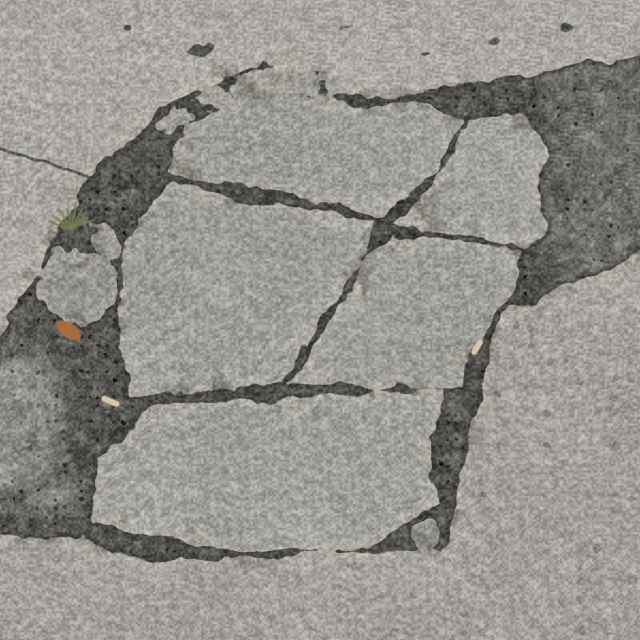
A WebGL 2 fragment shader for this texture:

```glsl
#version 300 es
precision highp float;
// Broken concrete slabs sunk in dark dirt, ringed by worn pavement.
// Noise-warped polygons form the slabs; ellipses and segments add
// stones, cracks and litter; value noise gives the gritty grain.
uniform vec2 u_resolution;
out vec4 fragColor;
const vec3 PAVEMENT = vec3(.67, .66, .64);
const vec3 SLAB = vec3(.622, .624, .602);
const vec3 DUST = vec3(.71, .69, .65);
const vec3 DIRT = vec3(.345, .34, .325);
const vec3 SHADOW = vec3(.25, .25, .235);

float hash(vec2 p) { return fract(sin(dot(p, vec2(127.1, 311.7))) * 43758.5); }

float noise(vec2 p) {
  vec2 i = floor(p), f = fract(p), e = vec2(1, 0);
  f *= f * (3. - 2. * f);
  return mix(mix(hash(i), hash(i + e), f.x), mix(hash(i + e.yx), hash(i + e.xx), f.x), f.y);
}

float fbm(vec2 p) {
  float sum = 0., amp = .53;
  for (int i = 0; i < 4; i++, amp *= .5, p = p * 2.03 + 17.) sum += amp * noise(p);
  return sum;
}

float cover(float d) {
  float px = 1. / min(u_resolution.x, u_resolution.y);
  return 1. - smoothstep(-px, px, d);
}

float segment(vec2 p, vec2 a, vec2 b) {
  vec2 v = b - a, w = p - a;
  return length(w - v * clamp(dot(w, v) / dot(v, v), 0., 1.));
}

float ellipse(vec2 p, vec2 center, vec2 radius) {
  return (length((p - center) / radius) - 1.) * min(radius.x, radius.y);
}

// Signed distance to an eight-cornered polygon, negative inside
float polygon(vec2 p, mat4x2 a, mat4x2 b) {
  vec2 v[8] = vec2[8](a[0], a[1], a[2], a[3], b[0], b[1], b[2], b[3]);
  float d = 99., side = 1.;
  for (int i = 0, j = 7; i < 8; j = i++) {
    d = min(d, segment(p, v[i], v[j]));
    vec2 e = v[j] - v[i], w = p - v[i];
    bvec3 c = bvec3(p.y >= v[i].y, p.y < v[j].y, e.x * w.y > e.y * w.x);
    if (all(c) || all(not(c))) side = -side;
  }
  return side * d;
}

// Concrete with a pale, chipped rim
vec3 concrete(vec2 p, vec3 base, float d) {
  float rim = smoothstep(-.035, 0., d + .03 * (noise(p * 32.) - .6));
  float ledge = smoothstep(.58, .68, fbm(p * 26.)) * rim;
  return mix(base, DUST, .5 * rim) - .13 * ledge + .06 * (fbm(p * 9.) - .5);
}

// Pebbles in a jittered grid, signed by tone
float aggregate(vec2 p) {
  vec2 id = floor(p), f = fract(p) - .35 - .3 * hash(id + 3.);
  float shape = length(f) + .3 * noise(p * 3.);
  return (1. - smoothstep(.3, .4, shape)) * step(.5, hash(id)) * (hash(id + 5.) - .65);
}

void main() {
  vec2 p = gl_FragCoord.xy / u_resolution;
  vec2 q = p + .018 * (vec2(fbm(p * 19.), fbm(p * 19. + 40.)) - .5);
  float rough = .007 * (noise(p * 85.) - .5) + .013 * (noise(p * 24.) - .58);
  // Pavement above and below the hole
  float upper = polygon(q, mat4x2(-.2,9, 1.1,.93, .57,.843, .51,.887), mat4x2(.41,.898, .27,.84, .14,.725, -.1,.3));
  float lower = polygon(q, mat4x2(1.3,-9, -.1,.17, .13,.155, .22,.12), mat4x2(.5,.137, .69,.135, .78,.51, 1.1,.645));
  float pavement = min(upper, lower) + rough;
  // Five sunken slabs
  float top = polygon(q, mat4x2(.267,.733, .29,.805, .404,.866, .56,.835), mat4x2(.66,.84, .724,.81, .685,.74, .6,.666));
  float right = polygon(q, mat4x2(.735,.813, .827,.823, .86,.76, .84,.727), mat4x2(.853,.648, .816,.615, .606,.65, .68,.72));
  float left = polygon(q, mat4x2(.26,.716, .39,.685, .58,.655, .573,.61), mat4x2(.436,.404, .204,.382, .183,.467, .195,.62));
  float middle = polygon(q, mat4x2(.612,.635, .814,.604, .81,.545, .73,.447), mat4x2(.72,.395, .45,.402, .52,.5, .586,.61));
  float bottom = polygon(q, mat4x2(.23,.365, .69,.392, .67,.3, .686,.213), mat4x2(.573,.145, .4,.14, .142,.18, .16,.283));
  float slabs = min(min(min(top, right), min(left, middle)), bottom) + rough;
  // Loose rocks, and flakes arching over the top slab
  float rocks = min(ellipse(q, vec2(.124, .55), vec2(.06)), ellipse(q, vec2(.163, .62), vec2(.025)));
  rocks = min(rocks, ellipse(q, vec2(.662, .165), vec2(.025, .018)));
  for (float t = 0.; t < 1.1; t += .2) {
    vec2 c = vec2(.285 + .25 * t, .815 + .05 * t + .035 * sin(3.14 * t));
    rocks = min(rocks, ellipse(q, c, vec2(.028, .018)));
  }
  rocks += 2. * rough + .02 * (fbm(p * 30.) - .5);
  // Dirt, coarse asphalt and dusty mounds
  vec3 color = DIRT + .09 * smoothstep(.82, .9, p.x);
  float mound = min(ellipse(q, vec2(.02, .34), vec2(.09, .13)), ellipse(q, vec2(.09, .225), vec2(.06, .03)));
  color = mix(color, SLAB, (1. - smoothstep(-.04, .015, mound)) * (.5 + .5 * fbm(p * 20.)));
  color += .25 * (fbm(p * 60.) - .5) + .35 * aggregate(p * 75.);
  color = mix(SHADOW, color, smoothstep(-.004, .014, min(min(slabs, pavement), rocks)));
  // Solid pieces
  color = mix(color, concrete(p, SLAB - .03, rocks), cover(rocks));
  float isLower = step(lower, upper);
  vec3 paving = concrete(p, PAVEMENT - .03 * isLower, pavement);
  paving += .2 * aggregate(p * 38.) * smoothstep(.2, .8, p.x) * isLower;
  color = mix(color, paving, cover(pavement));
  color = mix(color, concrete(p, SLAB, slabs), cover(slabs));
  // Hairline crack and pits
  float crack = segment(q, vec2(-.02, .775), vec2(.14, .722)) - .0022;
  for (float k = 0.; k < 7.; k++) {
    vec2 c = vec2(.2 + .115 * k, .935 + .022 * cos(k * 2.2));
    crack = min(crack, ellipse(q, c, vec2(.009, .006)) + rough);
  }
  color = mix(color, SHADOW, .8 * cover(crack));
  // Fine grain
  color += .3 * (.6 * noise(p * 300.) + .4 * noise(p * vec2(130, 190)) - .5);
  // Weed, dry leaf and litter
  vec2 root = vec2(.115, .645);
  for (float a = .3; a < 3.; a += .32) {
    vec2 tip = root + vec2(cos(a), .8 * sin(a)) * (.025 + .02 * hash(vec2(a)));
    color = mix(color, vec3(.47, .5, .32), .8 * cover(segment(q, root, tip) - .0018));
  }
  vec2 leaf = mat2(.84, .54, -.54, .84) * (p - vec2(.107, .484));
  color = mix(color, vec3(.66, .42, .25), cover(ellipse(leaf, vec2(0), vec2(.022, .011))));
  float litter = min(segment(p, vec2(.163, .377), vec2(.182, .369)), segment(p, vec2(.741, .45), vec2(.75, .465)));
  color = mix(color, vec3(.84, .78, .67), cover(litter - .0045));
  fragColor = vec4(clamp(color, 0., 1.), 1);
}
```
